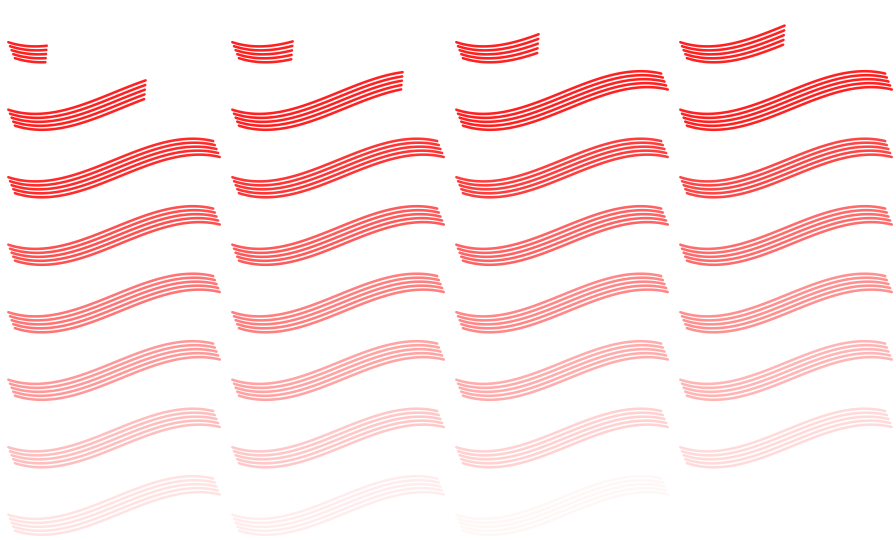
Write a Shadertoy shader that draws this pattern.

```glsl
const vec2 GRID = vec2(4.0, 8.0);
const vec2 CELL = vec2(192.0, 57.75);      // cell size; the canvas is 768 units wide
const vec2 RIBBON_START = vec2(7.2, 21.6);
const vec2 STRAND_STEP = vec2(1.4, -3.4);
const int STRANDS = 5;
const float SPAN = 175.5;
const float HALF_WIDTH = 1.1;
const vec3 PAPER = vec3(1.0);
const vec3 RED = vec3(1.0, 0.13, 0.13);

// Cubic wave with a trough at x = 23 and a crest at x = 158
float waveHeight(float x) {
    return 8.9e-5 * x * (-3634.0 + x * (90.5 - x / 3.0));
}

float waveSlope(float x) {
    return 8.9e-5 * (x - 23.0) * (158.0 - x);
}

// Distance to the wave between x = 0 and x = len, with round caps
float strandDistance(vec2 p, float len) {
    float x = clamp(p.x, 0.0, len);
    float slope = waveSlope(x);
    x += slope * (p.y - waveHeight(x)) / (1.0 + slope * slope);
    x = clamp(x, 0.0, len);
    return length(p - vec2(x, waveHeight(x)));
}

// Right-hand limit of the ribbon, growing over the first six cells
float ribbonReach(float index) {
    float reach = 40.0 + 18.8 * index + 9.5 * max(index - 3.0, 0.0);
    return index > 5.5 ? CELL.x : reach;
}

float ribbonDistance(vec2 p, float reach) {
    float d = CELL.x;
    for (int i = 0; i < STRANDS; i++) {
        float k = float(i);
        vec2 start = RIBBON_START + k * STRAND_STEP;
        float len = min(SPAN, reach - 0.3 * k - start.x);
        d = min(d, strandDistance(p - start, len));
    }
    return d;
}

// Full strength at first, then a linear fade to nothing in the last cell
float ribbonOpacity(float index) {
    return clamp((31.0 - index) / 24.0, 0.0, 1.0);
}

void mainImage(out vec4 fragColor, in vec2 fragCoord) {
    vec2 grid = fragCoord / iResolution.xy * GRID;
    vec2 id = floor(grid);
    vec2 p = fract(grid) * CELL;
    float pixel = GRID.x * CELL.x / iResolution.x;

    // Cells are numbered from the top left, row by row
    float index = (GRID.y - 1.0 - id.y) * GRID.x + id.x;
    float d = ribbonDistance(p, ribbonReach(index));
    float coverage = clamp(0.5 + (HALF_WIDTH - d) / pixel, 0.0, 1.0);

    fragColor = vec4(mix(PAPER, RED, coverage * ribbonOpacity(index)), 1.0);
}
```
